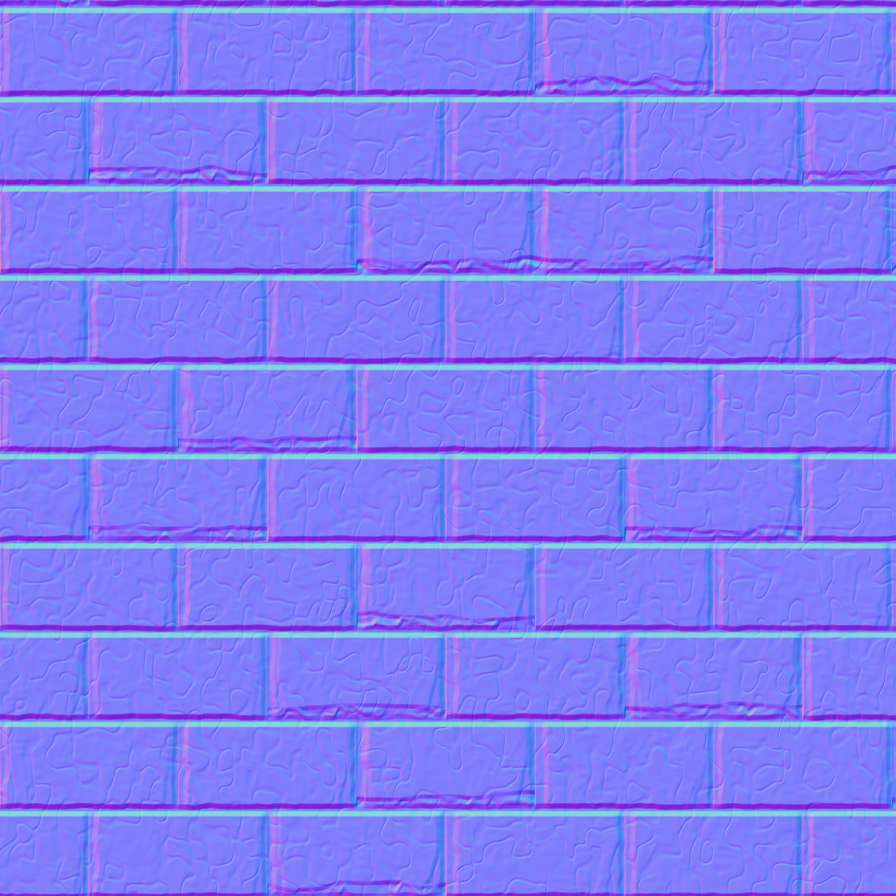
This texture map is drawn by a WebGL 1 fragment shader. Its source:

```glsl
precision highp float;
uniform vec2 u_resolution;

#define BRICK_SIZE vec2(0.1992, 0.0996)
#define FIRST_COURSE 0.009
#define RELIEF 0.0056
#define BED_BEVEL 0.0054
#define SIDE_DEPTH 0.42
#define GRAIN 0.00042
#define CHIPPED_SHARE 0.2
#define SAMPLE_STEP 0.001
#define FLAT_COLOR vec3(0.5, 0.493, 0.985)

float hash(vec2 p) {
  return fract(sin(dot(p, vec2(127.1, 311.7))) * 43758.5453);
}

float noise(vec2 p) {
  vec2 i = floor(p);
  vec2 f = fract(p);
  f = f * f * (3.0 - 2.0 * f);
  float low = mix(hash(i), hash(i + vec2(1.0, 0.0)), f.x);
  float high = mix(hash(i + vec2(0.0, 1.0)), hash(i + vec2(1.0, 1.0)), f.x);
  return mix(low, high, f.y);
}

float ramp(float dist, float width) {
  return clamp(dist / width, 0.0, 1.0);
}

// Fine weathering with a slight vertical drag
float grainHeight(vec2 p) {
  vec2 warp = vec2(noise(p * 45.0), noise(p * 45.0 + 19.0)) * 0.014;
  vec2 q = p + warp;
  float streaks = noise(q * vec2(165.0, 75.0));
  float pits = noise(q * vec2(110.0, 190.0) + 7.0);
  float groove = abs(noise(q * vec2(70.0, 48.0) + 31.0) - 0.5);
  return GRAIN * (streaks + 0.6 * pits + 1.2 * smoothstep(0.0, 0.12, groove));
}

// p runs downwards from the top of the wall
float wallHeight(vec2 p) {
  vec2 cell = vec2(p.x, p.y - FIRST_COURSE) / BRICK_SIZE;
  float row = floor(cell.y);
  cell.x += 0.5 * mod(row, 2.0);
  vec2 id = floor(cell);
  vec2 fromTopLeft = fract(cell) * BRICK_SIZE;
  vec2 fromBottomRight = BRICK_SIZE - fromTopLeft;
  float seed = hash(id + 3.7);
  float chipped = step(1.0 - CHIPPED_SHARE, hash(id + 12.3));

  // Straight upper bevel, ragged lower bevel
  float wobble = noise(vec2(p.x * 55.0, row * 7.3)) - 0.5;
  wobble += 0.5 * (noise(vec2(p.x * 140.0, row * 5.1)) - 0.5);
  float bottomInset = 0.0027 + 0.0022 * wobble;
  float bed = min(ramp(fromTopLeft.y, BED_BEVEL),
                  ramp(fromBottomRight.y - bottomInset, BED_BEVEL));

  // Worn vertical edges
  float leftWear = noise(vec2(p.y * 65.0, id.x * 9.1 + row));
  float rightWear = noise(vec2(p.y * 80.0, id.x * 6.7 + row + 40.0));
  float leftInset = 0.0015 + 0.006 * seed * seed + 0.004 * leftWear;
  float rightInset = 0.001 + 0.003 * rightWear;
  float side = min(ramp(fromTopLeft.x - leftInset, 0.0055),
                   ramp(fromBottomRight.x - rightInset, 0.0045));

  // Flakes that widen towards the lower corners
  float corner = 1.0 - smoothstep(0.0, 0.065, fromBottomRight.y);
  float flakeReach = corner * (0.004 + 0.009 * max(seed, chipped));
  float rightFlake = ramp(fromBottomRight.x - 0.005 - flakeReach
                          - 0.004 * rightWear, 0.004);
  float leftFlake = ramp(fromTopLeft.x - 0.008 - 0.006 * corner
                         - 0.005 * leftWear, 0.004);
  float flakes = 0.22 * (1.0 - rightFlake) * mix(0.45 + 0.55 * corner, 1.0, chipped);
  flakes += 0.22 * (1.0 - leftFlake) * chipped;

  // Broken ledge along the foot of chipped bricks
  float ledgeTop = 0.009 + 0.011 * noise(vec2(p.x * 34.0, row * 3.9 + 11.0));
  float broken = chipped * (1.0 - ramp(fromBottomRight.y - ledgeTop, 0.0045));
  vec2 layerPoint = vec2(p.x * 42.0, p.y * 155.0 + 3.0 * wobble);
  float ledge = broken * (0.38 + 0.65 * (noise(layerPoint) - 0.5));

  float face = 1.0 - SIDE_DEPTH * (1.0 - side) - flakes - ledge;
  return RELIEF * bed * face + grainHeight(p);
}

void main() {
  vec2 uv = gl_FragCoord.xy / u_resolution;
  vec2 p = vec2(uv.x, 1.0 - uv.y);
  vec2 dx = vec2(SAMPLE_STEP, 0.0);
  vec2 dy = vec2(0.0, SAMPLE_STEP);

  // Slopes of the relief encoded as a surface direction
  vec2 slope = vec2(wallHeight(p + dx) - wallHeight(p - dx),
                    wallHeight(p + dy) - wallHeight(p - dy));
  slope /= 2.0 * SAMPLE_STEP;
  vec3 normal = normalize(vec3(slope, 1.0));
  vec3 color = FLAT_COLOR + 0.5 * (normal - vec3(0.0, 0.0, 1.0));
  gl_FragColor = vec4(clamp(color, 0.0, 1.0), 1.0);
}
```
